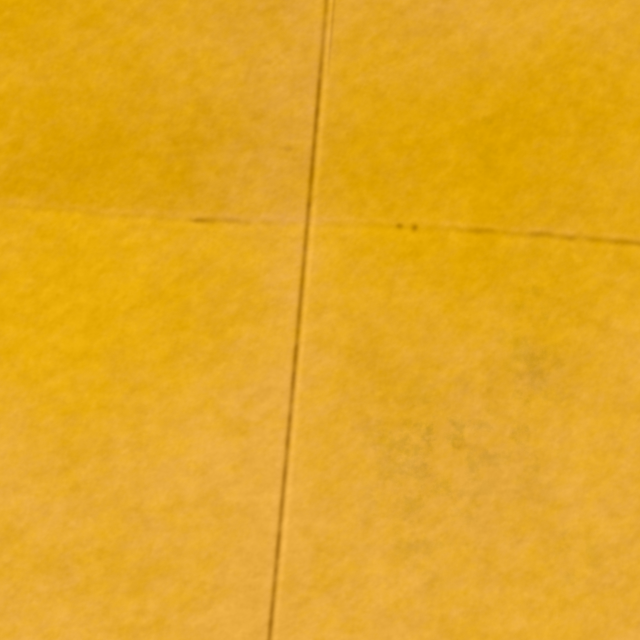
This texture is drawn by a WebGL 1 fragment shader. Its source:

```glsl
precision highp float;
// Ochre plaster wall with blotchy paint and two crossing panel seams.
uniform vec2 u_resolution;

float hash(vec2 p) {
  return fract(sin(dot(p, vec2(127.1, 311.7))) * 43758.545);
}

float noise(vec2 p) {
  vec2 cell = floor(p), f = fract(p);
  f = f * f * (3.0 - 2.0 * f);
  return mix(mix(hash(cell), hash(cell + vec2(1.0, 0.0)), f.x),
             mix(hash(cell + vec2(0.0, 1.0)), hash(cell + 1.0), f.x), f.y);
}

// Layered noise centred on zero, each layer turned and doubled
float fbm(vec2 p) {
  float sum = 0.0, amp = 0.5;
  for (int i = 0; i < 5; i++) {
    sum += amp * (noise(p) - 0.5);
    p = mat2(1.6, 1.2, -1.2, 1.6) * p + 7.3;
    amp *= 0.6;
  }
  return sum;
}

float blob(vec2 p, vec2 center, vec2 radius) {
  vec2 d = (p - center) / radius;
  return exp(-dot(d, d));
}

float ridge(float d, float width) {
  return exp(-d * d / (width * width));
}

void main() {
  vec2 uv = gl_FragCoord.xy / u_resolution;

  // Slanted frame for the brushed grain, rising to the right
  vec2 slant = mat2(0.85, -0.53, 0.53, 0.85) * uv;
  float grain = fbm(slant * vec2(40.0, 56.0));
  float speckle = noise(slant * vec2(110.0, 150.0)) + noise(slant.yx * vec2(190.0, 160.0)) - 1.0;

  // Signed distances to the gently bent seams
  float upright = uv.x - (0.4206 + 0.095 * uv.y - 0.0055 * uv.y * uv.y);
  float level = uv.y - (0.680 - 0.060 * uv.x - 0.005 * sin(6.2832 * uv.x));
  level += 0.003 * (noise(uv * vec2(55.0, 8.0)) - 0.5);
  float above = smoothstep(-0.008, 0.008, level);
  float right = smoothstep(-0.005, 0.005, upright);

  // Paleness: low where the yellow is saturated, high where it is chalky
  float pale = mix(0.86, 0.44, smoothstep(0.15, 0.60, uv.y));
  pale -= 0.48 * (1.0 - above) * blob(uv, vec2(0.10, 0.52), vec2(0.25, 0.14));
  pale -= 0.20 * above * (1.0 - right) * (1.0 - smoothstep(0.1, 0.38, uv.x));
  pale -= 0.36 * right * blob(uv, vec2(0.80, 0.77), vec2(0.28, 0.13));
  pale -= 0.24 * right * blob(uv, vec2(0.78, 0.58), vec2(0.24, 0.09));
  pale += 0.26 * right * blob(uv, vec2(0.72, 1.0), vec2(0.30, 0.10));
  pale += 0.30 * ridge(upright + 0.02, 0.065);
  pale += 0.26 * above * blob(uv, vec2(0.41, 0.87), vec2(0.10, 0.22));
  pale += 0.60 * fbm(uv * 8.0 + 3.0) + 0.62 * grain;
  pale = clamp(pale, 0.0, 1.0);
  vec3 color = mix(vec3(0.895, 0.662, 0.020), vec3(0.912, 0.675, 0.250), pale);

  // Broad shading of the panels
  float shade = -0.016 * above;
  shade -= 0.022 * above * blob(uv, vec2(0.20, 0.74), vec2(0.28, 0.10));
  shade -= 0.016 * above * blob(uv, vec2(0.40, 0.86), vec2(0.10, 0.20));
  shade -= 0.014 * blob(uv, vec2(0.72, 0.80), vec2(0.16, 0.07));
  shade += 0.014 * (1.0 - above) * blob(uv, vec2(0.06, 0.50), vec2(0.22, 0.16));
  shade -= 0.016 * right * (1.0 - above) * blob(uv, vec2(0.70, 0.36), vec2(0.28, 0.25));
  shade += 0.036 * fbm(uv * 10.0 + 21.0);
  shade += 0.065 * fbm(slant * vec2(48.0, 64.0) + 11.0) + 0.017 * speckle;
  color += shade;

  // Faint greenish grime, scattered over the right panels
  float grime = blob(uv, vec2(0.70, 0.32), vec2(0.12, 0.07));
  grime += 0.8 * blob(uv, vec2(0.67, 0.20), vec2(0.09, 0.10));
  grime += 0.9 * blob(uv, vec2(0.83, 0.43), vec2(0.05, 0.17));
  grime += 0.9 * blob(uv, vec2(0.90, 0.13), vec2(0.035, 0.05));
  grime += 0.6 * blob(uv, vec2(0.77, 0.80), vec2(0.04, 0.07));
  grime *= smoothstep(-0.10, 0.32, fbm(uv * 42.0 + 5.0));
  color -= grime * vec3(0.068, 0.042, 0.028);

  // Upright seam: soft ochre groove with a lit right lip, split near the top
  float top = smoothstep(0.86, 0.94, uv.y);
  float depth = (1.0 - 0.35 * top) * (0.7 + 0.5 * noise(uv * vec2(5.0, 75.0)));
  color += vec3(0.040, 0.036, 0.040) * ridge(upright - 0.009, 0.0045);
  color += vec3(0.006, 0.004, 0.025) * ridge(upright + 0.010, 0.006);
  color -= vec3(0.180, 0.172, 0.130) * depth * ridge(upright, 0.0042);
  color -= vec3(0.075, 0.070, 0.040) * top * ridge(upright - 0.012, 0.0030);

  // Level seam: pale lip with a soft, broken groove that comes and goes
  float groove = 0.16 + 0.34 * smoothstep(0.28, 0.32, uv.x) * (1.0 - smoothstep(0.34, 0.48, uv.x));
  groove += 0.44 * smoothstep(0.69, 0.76, uv.x);
  groove *= 0.3 + 1.3 * noise(uv * vec2(55.0, 5.0));
  color += vec3(0.022, 0.018, 0.070) * ridge(level - 0.007, 0.007);
  color -= vec3(0.125, 0.115, 0.070) * groove * ridge(level, 0.0054);
  color += vec3(0.012, 0.010, 0.0) * ridge(level + 0.011, 0.006);

  // Small chips in the plaster beside the seam
  float chips = blob(uv, vec2(0.624, 0.647), vec2(0.006, 0.005));
  chips += blob(uv, vec2(0.648, 0.644), vec2(0.005, 0.006));
  chips += 0.5 * blob(uv, vec2(0.311, 0.655), vec2(0.014, 0.004));
  chips += 0.35 * blob(uv, vec2(0.449, 0.768), vec2(0.008, 0.005));
  chips += 0.3 * blob(uv, vec2(0.725, 0.303), vec2(0.016, 0.005));
  color -= vec3(0.150, 0.140, 0.080) * chips;

  gl_FragColor = vec4(clamp(color, 0.0, 1.0), 1.0);
}
```
